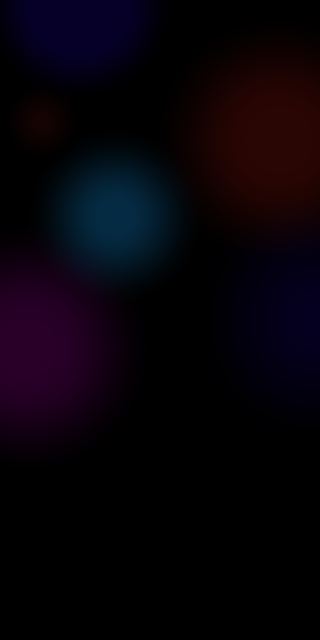
Reproduce this background procedurally as a WebGL 1 fragment shader.

```glsl
precision highp float;
// Six soft, dim colour glows drifting over a black backdrop.
// Each glow is a disc with a flat core and a smooth radial falloff;
// the glows are added together. Units: canvas width = 1, height = 2.

#define INDIGO  vec3(0.022, 0.000, 0.160)
#define RED     vec3(0.160, 0.020, 0.010)
#define EMBER   vec3(0.085, 0.012, 0.010)
#define CYAN    vec3(0.020, 0.170, 0.265)
#define MAGENTA vec3(0.155, 0.000, 0.155)
#define BLUE    vec3(0.018, 0.000, 0.120)

uniform vec2 u_resolution;

// Full strength inside the core radius, fading to nothing at the rim.
float glow(vec2 p, vec2 center, float core, float rim) {
  return 1.0 - smoothstep(core, rim, length(p - center));
}

void main() {
  vec2 p = gl_FragCoord.xy / u_resolution * vec2(1.0, 2.0);

  // Upper glows
  vec3 color = INDIGO * glow(p, vec2(0.247, 1.985), 0.130, 0.310);
  color += RED * glow(p, vec2(0.872, 1.562), 0.090, 0.410);
  color += EMBER * glow(p, vec2(0.130, 1.620), 0.000, 0.128);

  // Middle glows
  color += CYAN * glow(p, vec2(0.360, 1.323), 0.030, 0.285);
  color += MAGENTA * glow(p, vec2(0.083, 0.911), 0.090, 0.410);
  color += BLUE * glow(p, vec2(1.000, 1.000), 0.040, 0.420);

  gl_FragColor = vec4(color, 1.0);
}
```
